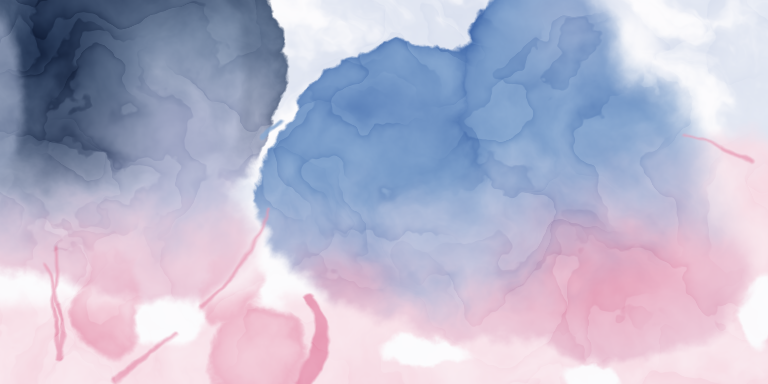
Give the GLSL for this background, as a Shadertoy shader.

```glsl
const vec3 PAPER = vec3(.985, .982, .99);
const vec3 MIST = vec3(.86, .885, .94);
const vec3 BLUSH = vec3(.97, .865, .9);
const vec3 NAVY = vec3(.12, .19, .31);
const vec3 SLATE = vec3(.46, .54, .66);
const vec3 LAVENDER = vec3(.75, .76, .86);
const vec3 AZURE = vec3(.47, .61, .79);
const vec3 DEEP_BLUE = vec3(.28, .44, .69);
const vec3 PINK = vec3(.92, .785, .85);
const vec3 ROSE = vec3(.9, .57, .68);
const float WARP = .06;
const float FRAY = .045;
const float EDGE = .005;
const float FOLD = .3;
const float GRAIN = .2;

vec2 hashGradient(vec2 cell) {
    float a = fract(sin(dot(cell, vec2(127.1, 311.7))) * 43758.5) * 6.2832;
    return vec2(cos(a), sin(a));
}

float noise(vec2 p) {
    vec2 i = floor(p), f = fract(p), e = vec2(1, 0);
    vec2 u = f * f * f * (f * (f * 6. - 15.) + 10.);
    float low = mix(dot(hashGradient(i), f), dot(hashGradient(i + e), f - e), u.x);
    float high = mix(dot(hashGradient(i + e.yx), f - e.yx), dot(hashGradient(i + 1.), f - 1.), u.x);
    return mix(low, high, u.y);
}

float fbm(vec2 p) {
    float sum = 0., amp = .6;
    for (int i = 0; i < 5; i++) {
        sum += amp * noise(p);
        p = mat2(1.6, 1.2, -1.2, 1.6) * p + 3.7;
        amp *= .5;
    }
    return sum;
}

float ellipse(vec2 p, float x, float y, float rx, float ry) {
    return (length((p - vec2(x, y)) / vec2(rx, ry)) - 1.) * min(rx, ry);
}

float merge(float a, float b) {
    float h = max(.04 - abs(a - b), 0.);
    return min(a, b) - h * h / .16;
}

float glow(vec2 p, float x, float y, float rx, float ry) {
    vec2 d = (p - vec2(x, y)) / vec2(rx, ry);
    return exp(-dot(d, d));
}

float fill(float d, float soft) {
    soft = max(soft, 1. / iResolution.y);
    return 1. - smoothstep(-soft, soft, d);
}

void tint(inout vec3 col, vec3 pigment, float amount) {
    col = mix(col, pigment, clamp(amount, 0., 1.));
}

// Bowed brush line from a to b
float stroke(vec2 p, vec2 a, vec2 b, float bow, float width) {
    vec2 ab = b - a;
    float h = clamp(dot(p - a, ab) / dot(ab, ab), 0., 1.);
    vec2 onLine = a + ab * h + vec2(-ab.y, ab.x) * bow * 4. * h * (1. - h);
    return fill(length(p - onLine) - width * (.6 + .6 * h), EDGE);
}

void mainImage(out vec4 fragColor, in vec2 fragCoord) {
    vec2 uv = fragCoord / iResolution.xy * vec2(2, 1);
    vec2 drift = vec2(fbm(uv * 3.), fbm(uv * 3. + 17.));
    vec2 fray = vec2(fbm(uv * 11. + drift), fbm(uv * 11. + 41.));
    vec2 q = uv + WARP * drift, p = q + FRAY * fray;
    q += .015 * fray;
    float cloud = fbm(uv * 2.6 + drift * 1.5 + 8.);

    // Sparse one-sided folds of pigment
    float folds = 0.;
    for (float i = 0.; i < 5.; i++) {
        float n = noise(uv * (1.4 + i) + drift * 1.1 + fray * .08 + 9. * i);
        folds += smoothstep(0., .025, n) * exp(-max(n, 0.) / .1) * smoothstep(-.1, .3, noise(uv * 2.5 + 5. * i + 30.));
    }

    // Paper with pale veils and bare gaps
    float mist = smoothstep(-.2, .2, cloud + .2 * smoothstep(1.5, 2., p.x));
    vec3 col = mix(PAPER, MIST, mist * smoothstep(.35, .6, p.y) * .85);
    float blush = max(fill(p.y - .22, .04), fill(ellipse(p, 1.92, .34, .32, .3), .04));
    float gaps = glow(p, .44, .18, .12, .08) + glow(p, .71, .32, .07, .13) + glow(p, 1.98, .2, .05, .1);
    gaps += glow(p, 1.12, .08, .12, .04) + glow(p, 1.53, .02, .08, .04);
    tint(col, BLUSH, blush * (.85 + .5 * cloud) * (1. - smoothstep(.3, .55, gaps)));
    tint(col, PAPER, .9 * glow(p, 1.64, .88, .06, .09));

    // Dark wash, fading down to pink
    float dark = merge(ellipse(p, .28, .82, .47, .42), ellipse(p, .15, .5, .45, .21));
    dark = merge(dark, ellipse(p, .38, .37, .27, .14));
    vec3 ink = mix(LAVENDER, SLATE, smoothstep(.4, .85, p.y + .15 * cloud - .25 * (p.x - .3)));
    ink = mix(PINK, ink, smoothstep(.25, .5, p.y - .1 * p.x + .15 * cloud));
    tint(ink, NAVY, glow(p, .13, .91, .21, .25));
    tint(ink, NAVY, .5 * glow(p, .1, .64, .19, .13));
    tint(ink, NAVY, .5 * glow(p, .5, 1.04, .4, .13));
    tint(ink, LAVENDER, .6 * glow(p, .48, .66, .13, .14));
    float fold = ellipse(q, .4, .79, .22, .3);
    float right = smoothstep(.5, .75, p.y) * smoothstep(.35, .55, p.x);
    tint(ink, NAVY, .3 * right * smoothstep(0., .04, fold) * exp(-max(fold, 0.) / .12));
    tint(ink, NAVY, .5 * right * exp(-abs(dark) / .03));
    tint(ink, mix(SLATE, LAVENDER, .4), .7 * fill(ellipse(q, -.08, .74, .15, .25), .02));
    tint(col, ink, .97 * fill(dark, mix(.018, EDGE, smoothstep(.45, .65, p.y))));

    // Blue wash, turning to rose at lower right
    float crest = ellipse(p, 1.4, .76, .21, .3);
    float blue = merge(merge(ellipse(p, 1.08, .62, .32, .28), crest), ellipse(p, .9, .47, .25, .2));
    blue = merge(blue, ellipse(p, 1.5, .5, .33, .32));
    blue = merge(blue, ellipse(p, 1.2, .35, .42, .23));
    blue = merge(blue, ellipse(p, 1.6, .29, .34, .23));
    float level = p.y - .22 * max(p.x - 1.2, 0.) + .15 * cloud;
    vec3 wash = mix(PINK, LAVENDER, smoothstep(.14, .32, level));
    tint(wash, AZURE, smoothstep(.2, .62, level));
    tint(wash, LAVENDER, .4 * glow(p, 1.48, .95, .12, .15));
    tint(wash, ROSE, .62 * glow(p, 1.62, .28, .27, .17));
    tint(wash, ROSE, .42 * glow(p, .9, .27, .13, .08));
    tint(wash, DEEP_BLUE, .5 * glow(p, .98, .72, .15, .06));
    tint(wash, DEEP_BLUE, .3 * glow(p, 1.57, .75, .12, .08));
    float seam = exp(-abs(crest) / .02) * fill(p.x - 1.28, .06);
    float rim = (exp(-abs(blue) / .018) + .8 * seam) * fill(p.x - 1.5, .2);
    tint(wash, DEEP_BLUE, .7 * rim * smoothstep(.38, .8, p.y));
    float soft = mix(EDGE, .06, smoothstep(1.35, 1.7, p.x));
    soft = mix(.018, soft, smoothstep(.25, .5, p.y));
    tint(col, wash, .97 * fill(blue, soft));

    // Rose patches with denser rims
    float petal = min(ellipse(p, .29, .2, .09, .14), ellipse(p, .61, .26, .075, .11));
    petal = min(petal, ellipse(p, .68, .08, .11, .11));
    tint(col, ROSE, fill(petal, .012) * (.3 + .4 * exp(petal / .03)) * fill(p.y - .27, .14));

    // Brush lines
    float line = stroke(q, vec2(.68, .44), vec2(.54, .22), .08, .005);
    line = max(line, stroke(q, vec2(.47, .14), vec2(.3, 0), 0., .007));
    line = max(line, stroke(q, vec2(.11, .31), vec2(.17, .05), .08, .007));
    line = max(line, stroke(q, vec2(.15, .35), vec2(.17, .07), -.07, .006));
    line = max(line, stroke(q, vec2(1.77, .635), vec2(1.96, .57), 0., .005));
    line = max(line, 1.4 * stroke(q, vec2(.8, .22), vec2(.78, 0), .18, .02));
    tint(col, ROSE, .65 * line);
    tint(col, AZURE, .85 * stroke(q, vec2(.75, .68), vec2(.69, .645), 0., .008));

    // Pigment density
    float density = 1. + FOLD * (folds - .25) + GRAIN * (cloud + fray.x);
    fragColor = vec4(pow(clamp(col, 0., 1.), vec3(density)), 1);
}
```
